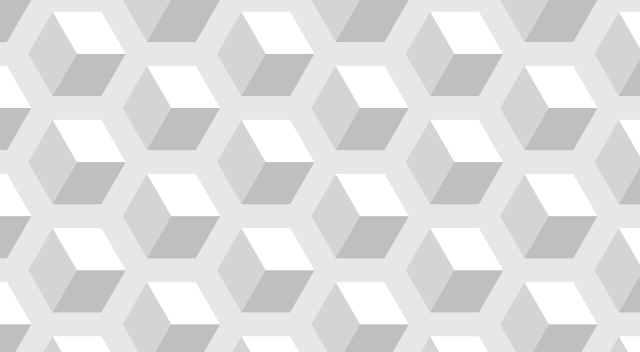
Reproduce this pattern procedurally as a Shadertoy shader.

```glsl
// Pale grey wall of separate isometric cubes in staggered columns.
// Each cube is a flat-topped hexagon split into three rhombic faces;
// two offset rectangular lattices are layered to place all the cubes.

const vec3 BACKGROUND = vec3(0.900, 0.905, 0.910);
const vec3 LEFT_FACE  = vec3(0.829, 0.833, 0.840);
const vec3 LOWER_FACE = vec3(0.745, 0.749, 0.756);
const vec3 TOP_FACE   = vec3(1.0);

// All lengths are fractions of the canvas height.
const float COLUMN_STEP = 0.2681;
const float ROW_STEP    = 0.3073;
const float APOTHEM     = 0.1198;
const vec2  FIRST_CUBE  = vec2(0.2187, 0.8468);

// Unit normal of the slanted hexagon edges.
const vec2 SLANT = vec2(0.8660254, 0.5);

// Smooth step one pixel wide, rising from 0 to 1 around zero.
float coverage(float d, float pixel) {
    return clamp(d / pixel + 0.5, 0.0, 1.0);
}

// Signed distance bound to a hexagon with horizontal top and bottom.
float hexagon(vec2 p, float apothem) {
    p = abs(p);
    return max(p.y, dot(p, SLANT)) - apothem;
}

// Offset from the nearest point of a rectangular lattice.
vec2 repeatCell(vec2 p, vec2 cell) {
    return p - cell * round(p / cell);
}

// Three faces meeting at the centre, 120 degrees apart.
vec3 cubeFaces(vec2 p, float pixel) {
    vec3 rightSide = mix(LOWER_FACE, TOP_FACE, coverage(p.y, pixel));
    float rightMask = coverage(dot(vec2(p.x, abs(p.y)), SLANT), pixel);
    return mix(LEFT_FACE, rightSide, rightMask);
}

// Lay one cube over the colour beneath it.
vec3 paintCube(vec3 under, vec2 p, float pixel) {
    float mask = coverage(-hexagon(p, APOTHEM), pixel);
    return mix(under, cubeFaces(p, pixel), mask);
}

void mainImage(out vec4 fragColor, in vec2 fragCoord) {
    float pixel = 1.0 / iResolution.y;
    vec2 p = fragCoord * pixel - FIRST_CUBE;
    vec2 cell = vec2(2.0 * COLUMN_STEP, ROW_STEP);

    // Even columns, then odd columns shifted by half a cell.
    vec3 color = BACKGROUND;
    for (int i = 0; i < 2; i++) {
        vec2 shift = 0.5 * cell * float(i);
        color = paintCube(color, repeatCell(p - shift, cell), pixel);
    }
    fragColor = vec4(color, 1.0);
}
```
